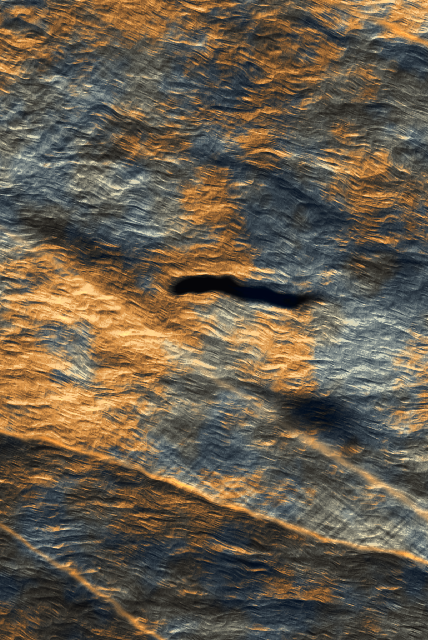
This texture is drawn by a Shadertoy shader. Its source:

```glsl
const vec3 BLACK = vec3(0.02, 0.02, 0.03);
const vec3 DARK  = vec3(0.18, 0.17, 0.15);
const vec3 SLATE = vec3(0.34, 0.34, 0.31);
const vec3 STONE = vec3(0.56, 0.55, 0.48);
const vec3 RUST  = vec3(0.52, 0.36, 0.21);
const vec3 OCHRE = vec3(0.82, 0.61, 0.36);
const vec3 CREAM = vec3(0.88, 0.84, 0.69);
const vec3 FLAME = vec3(0.92, 0.52, 0.13);
const vec3 BLUE  = vec3(-0.05, 0.0, 0.06);

const vec2  LIGHT_STEP   = vec2(-0.0009, 0.0019); // toward the light
const float RELIEF_GAIN  = 0.31;
const float BASE_LIGHT   = 0.37;
const float STREAK_TILT  = -0.24;
const float STREAK_RATIO = 0.40;
const float FIRST_FREQ   = 9.0;
const int   OCTAVES      = 6;

mat2 rotate(float a) {
    float c = cos(a), s = sin(a);
    return mat2(c, -s, s, c);
}

float hash(vec2 p) {
    vec3 q = fract(p.xyx * 0.1031);
    q += dot(q, q.yzx + 33.33);
    return fract((q.x + q.y) * q.z);
}

float noise(vec2 p) {
    vec2 i = floor(p), f = fract(p);
    f = f * f * (3.0 - 2.0 * f);
    return mix(mix(hash(i), hash(i + vec2(1, 0)), f.x),
               mix(hash(i + vec2(0, 1)), hash(i + vec2(1, 1)), f.x), f.y);
}

float fbm(vec2 p) {
    float sum = 0.0, amp = 0.5;
    for (int i = 0; i < 4; i++) {
        sum += amp * noise(p);
        p = rotate(0.6) * p * 2.03 + 17.3;
        amp *= 0.5;
    }
    return sum / 0.9375;
}

// Creased rock, stretched along the streak direction
float height(vec2 p) {
    float sum = 0.0, freq = FIRST_FREQ;
    for (int i = 0; i < OCTAVES; i++) {
        float k = float(i);
        vec2 q = rotate(STREAK_TILT + 0.22 * sin(k * 2.4)) * p;
        float n = noise(q * freq * vec2(STREAK_RATIO, 1.0) + 31.7 * k + 5.0);
        sum += mix(n * 1.5, 1.0 - abs(2.0 * n - 1.0), 0.65) / freq * (0.75 + 0.1 * k);
        freq *= 1.98;
    }
    return sum;
}

// Soft tilted ellipse
float blob(vec2 p, vec2 centre, vec2 radius, float tilt) {
    vec2 q = rotate(tilt) * (p - centre) / radius;
    return exp(-dot(q, q));
}

float line(float d, float width) {
    return exp(-d * d / (width * width));
}

// Fine straight scratches along one direction
float scratches(vec2 p, float angle) {
    vec2 q = rotate(angle) * p;
    return noise(q * vec2(14.0, 230.0) + 9.0) - 0.5;
}

float ramp(float x, float a, float b) {
    return clamp((x - a) / (b - a), 0.0, 1.0);
}

void mainImage(out vec4 fragColor, in vec2 fragCoord) {
    vec2 p = fragCoord / iResolution.y;
    vec2 warp = vec2(fbm(p * 7.0 + 3.0), fbm(p * 7.0 + 40.0)) - 0.5;
    vec2 w = p + 0.09 * warp;
    float wobble = 0.03 * warp.y + 0.007 * (noise(p * 55.0) - 0.5);

    // Signed distances to the long ridges, positive above
    float y = p.y + wobble;
    float spine = (y - 0.648 + 0.74 * p.x - 0.1 * p.x * p.x) * 0.82;
    float scarp = (y - 0.336 + 0.33 * p.x - 0.01 * sin(11.0 * p.x)) * 0.95;
    float foot  = (y - 0.182 + 0.70 * p.x) * 0.82;
    float brow  = (y - 1.234 + 0.45 * p.x) * 0.91;
    float below = 1.0 - smoothstep(-0.006, 0.002, scarp);
    float shelf = (1.0 - below) * smoothstep(0.14, 0.03, scarp) * smoothstep(0.08, 0.32, p.x);

    // Broad light and dark areas
    float base = BASE_LIGHT + 0.28 * (fbm(p * 8.0 + 70.0) - 0.5);
    base += 0.24 * blob(w, vec2(0.44, 0.46), vec2(0.25, 0.07), -0.15);
    base += 0.18 * blob(w, vec2(0.10, 0.46), vec2(0.17, 0.12), -0.5);
    base += 0.10 * blob(w, vec2(0.20, 0.71), vec2(0.17, 0.06), -0.4);
    base += 0.08 * shelf + 0.22 * smoothstep(0.0, 0.03, brow);
    base -= 0.13 * line(spine - 0.035, 0.026);
    base -= 0.16 * blob(w, vec2(0.50, 0.65), vec2(0.25, 0.035), -0.48);
    base -= 0.20 * blob(w, vec2(0.19, 0.60), vec2(0.16, 0.035), -0.25);
    base -= 0.20 * blob(w, vec2(0.51, 0.36), vec2(0.09, 0.030), -0.15);
    base -= 0.07 * blob(w, vec2(0.58, 0.82), vec2(0.22, 0.15), 0.0);
    base -= below * (0.11 + 0.10 * exp(scarp / 0.045));
    base -= 0.09 * (1.0 - smoothstep(-0.01, 0.0, foot));

    // Directional shading of the rock surface
    vec2 bend = 0.05 * warp;
    float slope = (height(p + bend) - height(p + bend + LIGHT_STEP)) / length(LIGHT_STEP);
    float smoothArea = max(0.45 * shelf, 0.55 * blob(w, vec2(0.2, 0.92), vec2(0.07, 0.05), 0.3));
    float light = max(base, 0.08) * exp(RELIEF_GAIN * slope * (1.0 - smoothArea));

    float hatchArea = 0.25 + 0.75 * max(shelf, blob(p, vec2(0.08, 0.82), vec2(0.25, 0.18), 0.0));
    light *= 1.0 + 0.55 * hatchArea * (scratches(p, 0.75) + scratches(p + 4.0, -0.65));
    light *= 0.88 + 0.24 * hash(floor(p * 512.0));

    // Deep hollow with a tapering tail
    float hollow = blob(w, vec2(0.315, 0.555), vec2(0.035, 0.018), 0.0)
                 + blob(w, vec2(0.41, 0.551), vec2(0.11, 0.017), -0.06);
    light *= 1.0 - 0.96 * smoothstep(0.2, 0.85, hollow);

    // Lit crests, broken along their length
    float broken = 0.45 + 0.8 * noise(p * 38.0);
    float crest = line(scarp - 0.001, 0.0045) + 0.8 * line(foot, 0.004) + line(brow, 0.006);
    float spineCrest = line(spine, 0.006) * (0.4 + 0.6 * smoothstep(0.42, 0.52, p.x));
    light += broken * (0.26 * crest + 0.34 * spineCrest + 0.08 * line(spine, 0.018));

    // Warm dust in patches and on lit faces
    float warm = fbm(p * 9.0 + 20.0) + 0.35 * (fbm(p * 45.0) - 0.5) + 0.07 * slope;
    warm += 0.18 * blob(w, vec2(0.08, 0.47), vec2(0.16, 0.12), -0.5);
    warm += 0.10 * blob(w, vec2(0.08, 0.97), vec2(0.25, 0.07), 0.0);
    warm += 0.12 * blob(w, vec2(0.32, 0.59), vec2(0.06, 0.03), 0.0);
    warm -= 0.20 * shelf + 0.14 * blob(p, vec2(0.08, 0.79), vec2(0.18, 0.08), -0.3);
    warm = smoothstep(0.44, 0.72, warm);
    float flame = clamp(broken * (crest + 0.6 * spineCrest), 0.0, 1.0);

    // Tone ramp from shadow to highlight
    vec3 col = mix(BLACK, DARK, ramp(light, 0.02, 0.17));
    col = mix(col, mix(SLATE, RUST, warm), ramp(light, 0.17, 0.35));
    col = mix(col, mix(STONE, OCHRE, warm), ramp(light, 0.35, 0.57));
    col = mix(col, CREAM, ramp(light, 0.60, 0.88));
    col = mix(col, FLAME * (0.45 + light), 0.65 * max(flame, 0.45 * warm * warm * ramp(light, 0.2, 0.5)));
    col += BLUE * (1.0 - warm) * (1.0 - flame) * smoothstep(0.4, 0.65, fbm(p * 14.0 + 90.0));
    fragColor = vec4(clamp(col, 0.0, 1.0), 1.0);
}
```
